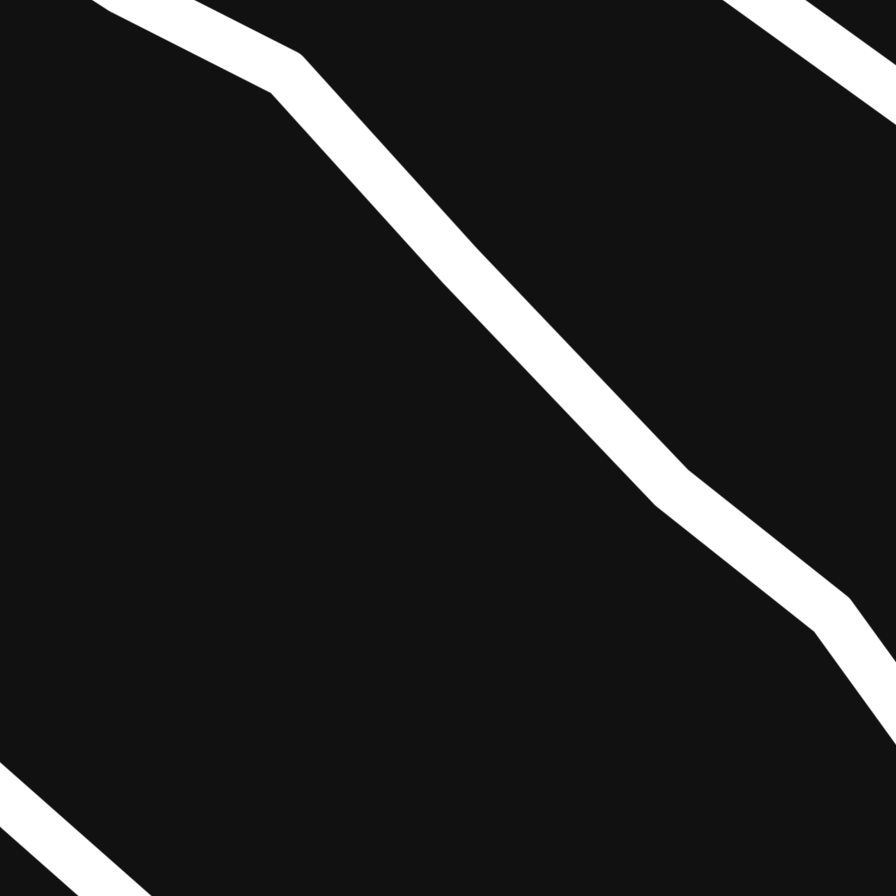
Give the GLSL for this background, as a three.js fragment shader.

```glsl
// Draws bold white strokes running down to the right across a near-black ground:
// one bent line through the middle and a straight one in each of two corners.
// Each stroke is a distance to line segments, cut at a half width and smoothed.

const vec3 GROUND_COLOR = vec3(0.067);
const vec3 STROKE_COLOR = vec3(1.0);
const float HALF_WIDTH = 0.027;
const float EDGE_SOFTNESS = 0.0011;

// Corner strokes, from upper left to lower right
const vec2 UPPER_START = vec2(0.7530, 1.0720);
const vec2 UPPER_END = vec2(1.1000, 0.8218);
const vec2 LOWER_START = vec2(-0.1000, 0.2016);
const vec2 LOWER_END = vec2(0.2283, -0.0883);

// Bends of the middle stroke
const int BEND_COUNT = 7;

varying vec2 vUv;

float segmentDistance(vec2 p, vec2 a, vec2 b) {
  vec2 along = b - a;
  vec2 offset = p - a;
  float t = clamp(dot(offset, along) / dot(along, along), 0.0, 1.0);
  return length(offset - along * t);
}

float bentLineDistance(vec2 p) {
  vec2 bends[BEND_COUNT];
  bends[0] = vec2(0.0781, 1.0482);
  bends[1] = vec2(0.1354, 1.0111);
  bends[2] = vec2(0.3190, 0.9180);
  bends[3] = vec2(0.5130, 0.7038);
  bends[4] = vec2(0.7497, 0.4557);
  bends[5] = vec2(0.9284, 0.3138);
  bends[6] = vec2(1.0500, 0.1458);

  float nearest = 10.0;
  for (int i = 0; i < BEND_COUNT - 1; i++) {
    nearest = min(nearest, segmentDistance(p, bends[i], bends[i + 1]));
  }
  return nearest;
}

void main() {
  // Nearest centre line of the three strokes
  float d = bentLineDistance(vUv);
  d = min(d, segmentDistance(vUv, UPPER_START, UPPER_END));
  d = min(d, segmentDistance(vUv, LOWER_START, LOWER_END));

  // Smooth cut at the stroke edge
  float stroke = 1.0 - smoothstep(-EDGE_SOFTNESS, EDGE_SOFTNESS, d - HALF_WIDTH);
  gl_FragColor = vec4(mix(GROUND_COLOR, STROKE_COLOR, stroke), 1.0);
}
```
